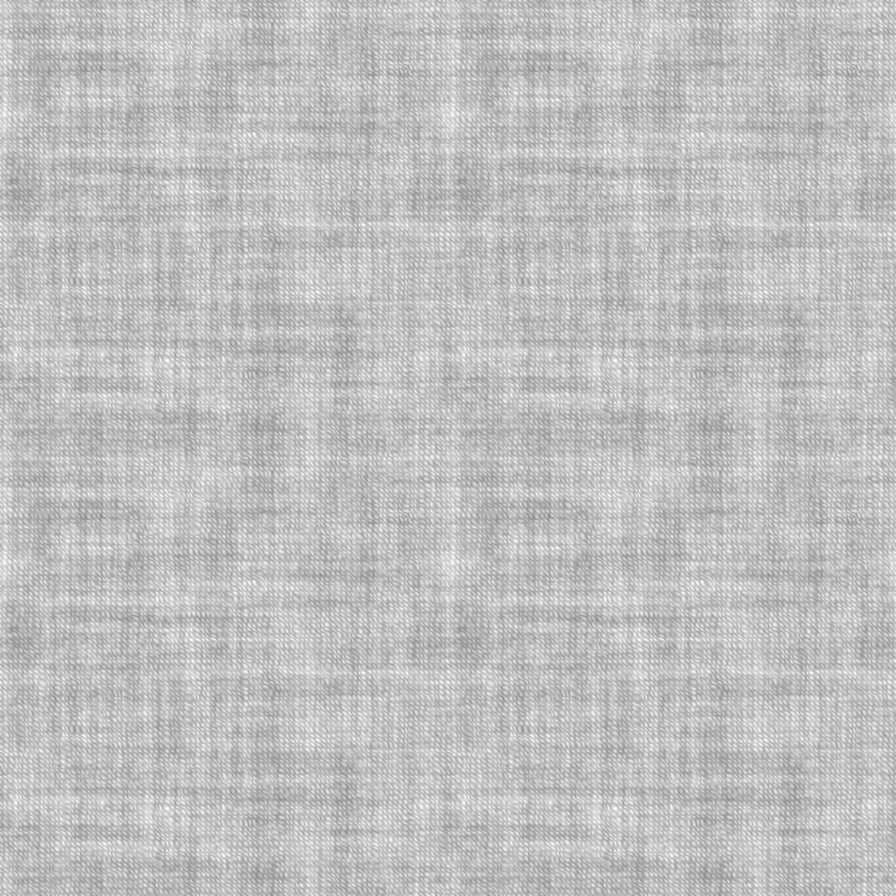
Write a Shadertoy shader that draws this texture.

```glsl
const float TAU = 6.2831853;

float hash(vec2 p) {
    return fract(sin(dot(p, vec2(127.1, 311.7))) * 43758.5453);
}

// Value noise from -0.5 to 0.5 that wraps after one unit of uv
float wrapNoise(vec2 uv, vec2 cells, float seed) {
    vec2 p = uv * cells;
    vec2 cell = floor(p);
    vec2 f = p - cell;
    f = f * f * (3.0 - 2.0 * f);
    vec2 lo = mod(cell, cells) + seed;
    vec2 hi = mod(cell + 1.0, cells) + seed;
    float bottom = mix(hash(lo), hash(vec2(hi.x, lo.y)), f.x);
    float top = mix(hash(vec2(lo.x, hi.y)), hash(hi), f.x);
    return mix(bottom, top, f.y) - 0.5;
}

// Bright thread crossings joined along the falling diagonal
float weave(vec2 uv) {
    vec2 wobble = vec2(wrapNoise(uv, vec2(58.0, 30.0), 3.7),
                       wrapNoise(uv, vec2(30.0, 58.0), 9.2));
    vec2 phase = TAU * (uv * 86.0 + wobble * 0.7);
    return 0.040 * cos(phase.x) + 0.028 * cos(phase.y)
         + 0.052 * cos(phase.x + phase.y);
}

// Long uneven threads in both directions, from thin to broad
float slubs(vec2 uv) {
    float sum = 0.0;
    vec2 cells = vec2(84.0, 5.0);
    float strength = 0.085;
    for (int i = 0; i < 3; i++) {
        float seed = 17.3 + 23.1 * float(i);
        sum += strength * wrapNoise(uv, cells, seed);
        sum += strength * wrapNoise(uv, cells.yx, seed + 11.9);
        cells = vec2(floor(cells.x * 0.5), cells.y - 1.0);
        strength *= 0.7;
    }
    return sum;
}

void mainImage(out vec4 fragColor, in vec2 fragCoord) {
    // Two repeats of the cloth per side
    vec2 uv = fract(2.0 * fragCoord / iResolution.xy);

    float blotches = wrapNoise(uv, vec2(14.0), 81.3);
    float fibres = wrapNoise(uv, vec2(120.0), 95.6);
    float weaveDepth = 1.0 + 0.7 * wrapNoise(uv, vec2(40.0), 67.4);

    float grey = 0.757 + weave(uv) * weaveDepth + slubs(uv)
               + 0.05 * blotches + 0.11 * fibres;
    fragColor = vec4(vec3(grey), 1.0);
}
```
